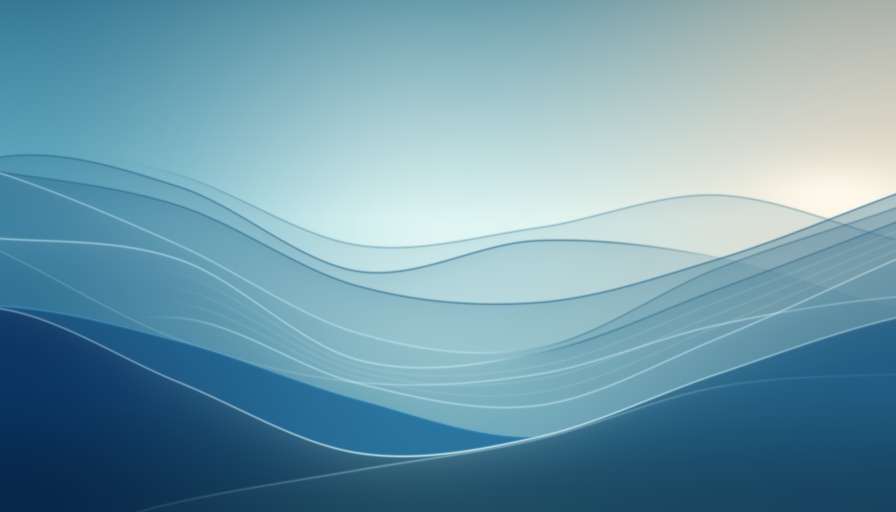
Give the GLSL for this background, as a WebGL 1 fragment shader.

```glsl
precision highp float;
// Translucent silk-like waves rolling under a pale sky with a low sun at right.
// Each crest is a smooth spline over the width; layers are blended back to front
// with a tint below the crest, a soft glow and a thin dark or bright rim.

uniform vec2 u_resolution;

const vec3 SKY_TOP_LEFT = vec3(0.21, 0.47, 0.58);
const vec3 SKY_TOP_MID = vec3(0.40, 0.61, 0.67);
const vec3 SKY_TOP_RIGHT = vec3(0.66, 0.69, 0.66);
const vec3 SKY_LOW_LEFT = vec3(0.42, 0.70, 0.78);
const vec3 SKY_LOW_MID = vec3(0.87, 0.96, 0.95);
const vec3 SKY_LOW_RIGHT = vec3(0.97, 0.93, 0.86);
const vec3 SUN = vec3(1.0, 0.98, 0.93);
const vec2 SUN_POS = vec2(0.935, 0.385);

const vec3 VEIL_LEFT = vec3(0.13, 0.38, 0.53);
const vec3 VEIL_MID = vec3(0.38, 0.62, 0.69);
const vec3 VEIL_RIGHT = vec3(0.24, 0.47, 0.58);
const vec3 SWELL_LEFT = vec3(0.08, 0.29, 0.46);
const vec3 SWELL_MID = vec3(0.12, 0.42, 0.60);
const vec3 FRONT_LEFT = vec3(0.035, 0.20, 0.38);
const vec3 FRONT_MID = vec3(0.15, 0.40, 0.53);
const vec3 FRONT_RIGHT = vec3(0.12, 0.36, 0.51);

const vec3 DARK_RIM = vec3(0.17, 0.43, 0.56);
const vec3 LIGHT_RIM = vec3(0.82, 0.95, 0.97);
const float RIM_WIDTH = 0.0024;
const float GLOW_DEPTH = 0.045;

// Blend of three colours across the width.
vec3 across(vec3 left, vec3 mid, vec3 right, float x) {
  vec3 c = mix(left, mid, smoothstep(0.0, 0.5, x));
  return mix(c, right, smoothstep(0.5, 1.0, x));
}

// Cubic convolution weights.
vec4 weights(vec4 t) {
  vec4 a = abs(t);
  vec4 inner = (1.5 * a - 2.5) * a * a + 1.0;
  vec4 outer = ((2.5 - 0.5 * a) * a - 4.0) * a + 2.0;
  return mix(inner, outer, step(1.0, a)) * step(a, vec4(2.0));
}

// Crest depth below the top; one knot per fifth of the width, one beyond each side.
float crest(float x, vec4 a, vec4 b) {
  vec4 t = 5.0 * x + 1.0 - vec4(0.0, 1.0, 2.0, 3.0);
  return dot(weights(t), a) + dot(weights(t - 4.0), b);
}

float rim(float d) {
  float w = max(RIM_WIDTH, 0.8 / u_resolution.y);
  return exp(-d * d / (w * w));
}

// Lay one wave over the colour; d is the depth under its crest.
void layer(inout vec3 col, float d, vec3 tint, float alpha, vec3 rimColor, float rimAlpha) {
  float inside = smoothstep(-0.5, 0.5, d * u_resolution.y);
  float glow = exp(-max(d, 0.0) / GLOW_DEPTH);
  col = mix(col, tint, inside * alpha);
  col = mix(col, rimColor, inside * glow * rimAlpha * 0.2);
  col = mix(col, rimColor, rim(d) * rimAlpha);
}

void main() {
  vec2 p = gl_FragCoord.xy / u_resolution;
  float x = p.x;
  float y = 1.0 - p.y;
  float middle = exp(-pow((x - 0.52) / 0.25, 2.0));

  // Sky and sun
  vec3 skyTop = across(SKY_TOP_LEFT, SKY_TOP_MID, SKY_TOP_RIGHT, x);
  vec3 skyLow = across(SKY_LOW_LEFT, SKY_LOW_MID, SKY_LOW_RIGHT, x);
  vec3 col = mix(skyTop, skyLow, pow(clamp(y / 0.43, 0.0, 1.0), 0.9));
  vec2 toSun = (vec2(x, y) - SUN_POS) / vec2(0.09, 0.06);
  col = mix(col, SUN, 0.95 * exp(-dot(toSun, toSun)));

  // Crests from far to near
  float far = crest(x, vec4(0.23, 0.27, 0.342, 0.479), vec4(0.445, 0.381, 0.468, 0.55));
  float arch = crest(x, vec4(0.468, 0.307, 0.365, 0.53), vec4(0.47, 0.502, 0.60, 0.66));
  float bowl = crest(x, vec4(0.297, 0.336, 0.402, 0.559), vec4(0.591, 0.507, 0.379, 0.25));
  float sweep = crest(x, vec4(0.25, 0.338, 0.479, 0.651), vec4(0.68, 0.525, 0.406, 0.28));
  float fold = crest(x, vec4(0.46, 0.466, 0.507, 0.703), vec4(0.69, 0.566, 0.434, 0.30));
  float slope = crest(x, vec4(0.34, 0.491, 0.664, 0.747), vec4(0.731, 0.635, 0.58, 0.57));
  float curl = crest(x, vec4(0.85, 0.685, 0.621, 0.749), vec4(0.792, 0.662, 0.507, 0.36));
  float swell = crest(x, vec4(0.63, 0.598, 0.667, 0.781), vec4(0.854, 0.76, 0.68, 0.60));
  float front = crest(x, vec4(0.64, 0.603, 0.747, 0.885), vec4(0.854, 0.731, 0.621, 0.57));
  float lip = crest(x, vec4(1.1, 1.07, 0.98, 0.918), vec4(0.858, 0.756, 0.731, 0.73));

  // Translucent veils; rims turn from bright to dark toward the right
  vec3 veil = across(VEIL_LEFT, VEIL_MID, VEIL_RIGHT, x);
  vec3 turning = mix(LIGHT_RIM, DARK_RIM, smoothstep(0.52, 0.66, x));
  float fromLeft = smoothstep(0.10, 0.32, x);
  float curlIn = smoothstep(0.14, 0.30, x);
  layer(col, y - far, veil, 0.13 * fromLeft, DARK_RIM, 0.30 * fromLeft);
  layer(col, y - arch, veil, 0.20, DARK_RIM, 0.55 * (1.0 - smoothstep(0.65, 0.85, x)));
  layer(col, y - bowl, veil, 0.33, DARK_RIM, 0.55);
  layer(col, y - sweep, veil, 0.25, turning, 0.38);
  layer(col, y - fold, veil, 0.25, turning, 0.45);
  layer(col, y - slope, veil, 0.30, LIGHT_RIM, 0.15 + 0.25 * smoothstep(0.2, 0.6, x));
  layer(col, y - curl, veil, 0.30 * curlIn, LIGHT_RIM, 0.42 * curlIn);

  // Fine strands between two crests
  for (int i = 1; i < 4; i++) {
    float strand = mix(fold, curl, float(i) * 0.25);
    col = mix(col, LIGHT_RIM, 0.10 * curlIn * rim(y - strand));
  }

  // Deep swell and front wave
  vec3 swellTint = across(SWELL_LEFT, SWELL_MID, SWELL_MID, x);
  layer(col, y - swell, swellTint, 0.88, vec3(0.25, 0.60, 0.78), 0.45);
  vec3 frontTint = across(FRONT_LEFT, FRONT_MID, FRONT_RIGHT, x);
  frontTint *= 1.0 - 0.28 * smoothstep(0.72, 1.0, y);
  layer(col, y - front, frontTint, 0.96, LIGHT_RIM, 0.35 + 0.45 * middle);
  layer(col, y - lip, frontTint, 0.30, LIGHT_RIM, 0.05 + 0.30 * middle);

  gl_FragColor = vec4(col, 1.0);
}
```
